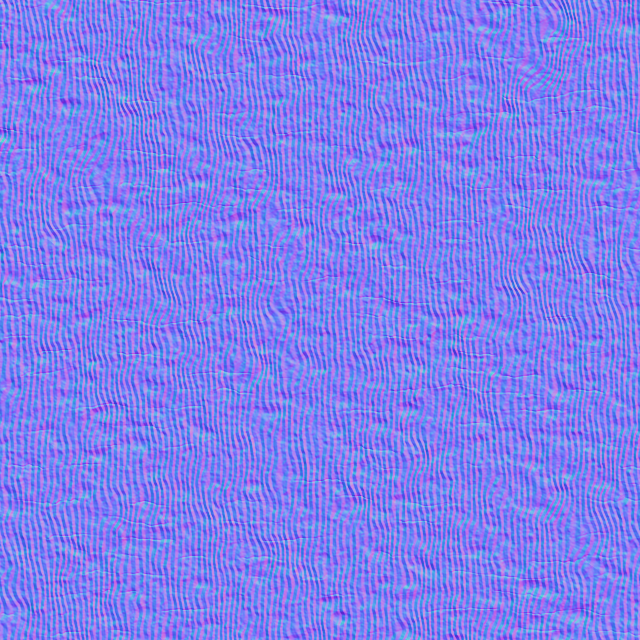
This texture map is drawn by a WebGL 1 fragment shader. Its source:

```glsl
precision highp float;
// Tangent-space normal map of a crinkled, finely ribbed cloth.
// A height field of uneven upright ribs, short broken seams and cellular
// lumps is differentiated numerically; its normal is shown as colour.

uniform vec2 u_resolution;

const float TAU = 6.2831853;
const float RIBS = 104.0;       // ribs across the canvas
const float ROW_HEIGHT = 3.0;   // seam spacing, in rib widths
const float SAMPLE_STEP = 0.08; // derivative step, in rib widths
const float SOFTENING = 0.955;  // lowers blue as blurred normals do

// Three random values in 0..1 for one cell.
vec3 hash3(vec2 cell) {
  vec3 k = fract(vec3(cell.xyx) * vec3(0.1031, 0.1030, 0.0973));
  k += dot(k, k.yxz + 33.33);
  return fract((k.xxy + k.yzz) * k.zyx);
}

// Smooth cellular noise: one round bump or dent at a random point per cell.
float cellLumps(vec2 p, float seed) {
  vec2 cell = floor(p);
  float sum = 0.0;
  for (int j = -1; j <= 1; j++) {
    for (int i = -1; i <= 1; i++) {
      vec2 neighbour = cell + vec2(float(i), float(j));
      vec3 rnd = hash3(neighbour + seed);
      vec2 d = p - neighbour - rnd.xy;
      float falloff = max(0.0, 1.0 - dot(d, d));
      sum += (2.0 * rnd.z - 1.0) * falloff * falloff * falloff;
    }
  }
  return sum;
}

// Slightly lopsided wave with straight flanks.
float ribProfile(float phase) {
  float t = TAU * phase;
  return -sin(t) - 0.08 * sin(2.0 * t) + 0.05 * sin(3.0 * t);
}

// Thin, nearly level crease between rows; strength fades it in and out.
float seamCrease(vec2 q, float wobble, float strength) {
  float sway = 0.12 * sin(q.x * 0.31) + 0.15 * sin(q.x * 0.13 + q.y * 0.2);
  float d = (fract(q.y / ROW_HEIGHT + sway + wobble) - 0.5) * ROW_HEIGHT;
  float groove = exp(-d * d * 40.0);
  float shoulder = exp(-(d + 0.4) * (d + 0.4) * 7.0);
  return strength * (0.6 * shoulder - groove);
}

// Cloth height at q, with q measured in rib widths.
float clothHeight(vec2 q) {
  float sweep = cellLumps(q * vec2(0.06, 0.05), 11.0);
  float lean = cellLumps(q * vec2(0.21, 0.2), 47.0);
  float lumps = cellLumps(q * vec2(0.36, 0.56), 131.0);
  float slubs = cellLumps(q * vec2(0.95, 0.42), 83.0);
  float grain = cellLumps(q * vec2(1.2, 1.4), 179.0);
  float grit = cellLumps(q * vec2(2.5, 2.7), 277.0);
  float seamMask = cellLumps(q * vec2(0.17, 0.33), 223.0);

  float phase = q.x + 1.5 * sweep + 0.85 * lean + 0.2 * lumps
              + 0.1 * slubs + 0.08 * grain;
  float ribs = (0.09 + 0.025 * slubs) * ribProfile(phase);
  float strength = 0.07 * smoothstep(-0.1, 0.5, seamMask);
  float wobble = 0.15 * lean + 0.13 * lumps + 0.07 * grain;
  float seams = seamCrease(q, wobble, strength);
  float creases = -0.1 * abs(lumps + 0.5 * lean);
  return ribs + seams + creases + 0.19 * lumps + 0.08 * slubs
       + 0.085 * grain + 0.03 * grit;
}

// Unit normal from central differences of the height.
vec3 clothNormal(vec2 q, float e) {
  vec2 dx = vec2(e, 0.0);
  vec2 dy = vec2(0.0, e);
  float slopeX = clothHeight(q + dx) - clothHeight(q - dx);
  float slopeY = clothHeight(q + dy) - clothHeight(q - dy);
  return normalize(vec3(-vec2(slopeX, slopeY) / (2.0 * e), 1.0));
}

void main() {
  vec2 uv = gl_FragCoord.xy / u_resolution;
  vec3 normal = clothNormal(uv * RIBS, SAMPLE_STEP);
  normal.z *= SOFTENING;
  gl_FragColor = vec4(normal * 0.5 + 0.5, 1.0);
}
```
